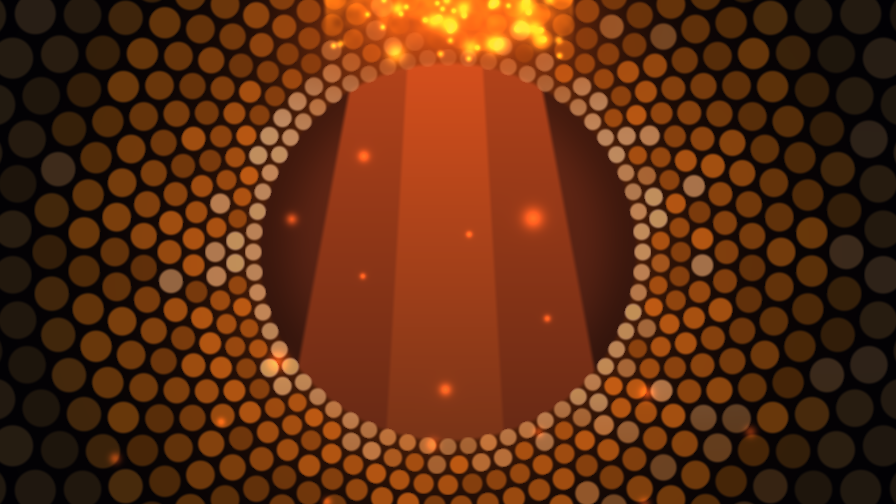
This background is drawn by a Shadertoy shader. Its source:

```glsl
float hash(vec2 p) {
    p = fract(p * vec2(0.1031, 0.1137) + 0.17);
    p += dot(p, p.yx + 33.33);
    return fract((p.x + p.y) * p.x * 7.31);
}

float noise(vec2 p) {
    vec2 i = floor(p), f = fract(p);
    f = f * f * (3.0 - 2.0 * f);
    return mix(mix(hash(i), hash(i + vec2(1, 0)), f.x),
               mix(hash(i + vec2(0, 1)), hash(i + 1.0), f.x), f.y);
}

// Spotlit disc: two nested beams that widen downwards
vec3 discColor(vec2 p, float r) {
    float h = clamp((p.y + 0.38) / 0.76, 0.0, 1.0);
    float innerEdge = 0.076 + 0.057 * (0.35 - p.y);
    float outerEdge = 0.195 + 0.186 * (0.303 - p.y);
    float inner = smoothstep(0.005, -0.005, abs(p.x + 0.006) - innerEdge);
    float outer = smoothstep(0.006, -0.006, abs(p.x + 0.004) - outerEdge);
    vec3 shade = mix(vec3(0.27, 0.11, 0.07), vec3(0.42, 0.16, 0.08), h);
    shade *= 1.0 - 0.35 * smoothstep(0.25, 0.38, r);
    vec3 side = mix(vec3(0.40, 0.16, 0.08), vec3(0.70, 0.26, 0.10), h);
    vec3 middle = mix(vec3(0.47, 0.20, 0.09), vec3(0.84, 0.31, 0.11), h);
    return mix(mix(shade, side, outer), middle, inner);
}

// Hexagonal dots in log-polar space; alpha holds the coverage
vec4 dotRings(vec2 p, float r) {
    float level = log(r / 0.386) / 0.0895;
    float row = floor(level + 0.5);
    float turn = atan(p.y, p.x) * 60.0 / 6.28319 - 0.5 * mod(row, 2.0);
    float column = floor(turn + 0.5);
    float d = length(vec2((turn - column) * 0.1047, (level - row) * 0.0895));
    float soft = 0.0035 / r;
    float cover = smoothstep(soft, -soft, d - 0.043) * step(-0.5, row);

    vec2 id = vec2(mod(column, 60.0) + 3.0, row + 11.0);
    float chance = hash(id * 3.7);
    float far = smoothstep(1.0, 9.5, row);
    vec3 color = mix(vec3(0.72, 0.34, 0.07), vec3(0.30, 0.17, 0.03), far);
    color = mix(color, vec3(0.14, 0.105, 0.065), smoothstep(7.0, 9.5, row));
    color *= 0.75 + 0.4 * hash(id * 5.3 + 9.0);
    float pale = row < 0.5 ? 0.65 + 0.35 * chance
               : row < 1.5 ? smoothstep(0.3, 0.7, chance)
               : 0.75 * step(0.91, chance);
    pale *= 1.0 - 0.45 * smoothstep(0.22, 0.4, abs(p.y));
    color = mix(color, vec3(0.80, 0.60, 0.44) * (1.0 - 0.75 * far), pale);
    return vec4(color, cover * 0.92);
}

// Flame patch hanging from the top border
vec3 fire(vec2 p) {
    float depth = 0.5 - p.y;
    float sides = smoothstep(0.252, 0.24, abs(p.x - 0.002));
    float heat = noise(p * 24.0 + 40.0) * 0.6 + noise(p * 55.0 + 70.0) * 0.4;
    float body = heat * smoothstep(0.12, 0.0, depth);
    vec3 light = vec3(0.75, 0.38, 0.04) * body;
    for (int i = 0; i < 44; i++) {
        float n = float(i);
        float a = hash(vec2(n * 7.1, 3.0)), b = hash(vec2(n * 3.3, 19.0));
        vec2 center = vec2(mix(-0.24, 0.24, a), 0.5 - 0.13 * b * b);
        float size = mix(0.005, 0.019, pow(hash(vec2(n * 5.7, 41.0)), 3.0));
        vec2 d = (p - center) / size;
        light += vec3(0.75, 0.52, 0.08) * exp(-dot(d, d));
    }
    return light * sides;
}

// Glowing embers: a few large, many faint ones low in the frame
vec3 embers(vec2 p) {
    vec3 large[9] = vec3[9](
        vec3(0.169, 0.067, 0.020), vec3(-0.310, 0.065, 0.011),
        vec3(-0.167, 0.190, 0.011), vec3(-0.005, -0.273, 0.012),
        vec3(0.197, -0.132, 0.007), vec3(-0.169, -0.048, 0.006),
        vec3(0.042, 0.035, 0.006), vec3(-0.338, -0.218, 0.018),
        vec3(0.395, -0.280, 0.013));
    float light = 0.0;
    for (int i = 0; i < 9; i++) {
        float d = length(p - large[i].xy) / large[i].z;
        light += 0.55 * exp(-d * d) + 0.25 * exp(-d * 1.3);
    }
    for (int i = 0; i < 7; i++) {
        float n = float(i);
        vec2 center = vec2(-0.66 + 0.21 * n, -0.41 + 0.09 * sin(n * 2.2));
        float d = length(p - center) / (0.007 + 0.006 * hash(vec2(n * 4.0, 8.0)));
        light += 0.5 * exp(-d * d);
    }
    return vec3(0.85, 0.30, 0.07) * light;
}

void mainImage(out vec4 fragColor, in vec2 fragCoord) {
    vec2 p = (fragCoord - 0.5 * iResolution.xy) / iResolution.y;
    float r = length(p);

    // Dark surround warmed by the disc and the flames
    vec3 color = mix(vec3(0.005, 0.004, 0.016), vec3(0.30, 0.12, 0.03),
                     exp(-max(r - 0.37, 0.0) * 7.0));
    vec2 g = (p - vec2(0.0, 0.46)) / vec2(0.25, 0.16);
    float glow = exp(-dot(g, g));
    color = mix(color, vec3(0.80, 0.30, 0.08), glow);

    vec4 dots = dotRings(p, r);
    color = mix(color, discColor(p, r), smoothstep(0.381, 0.369, r));
    color = mix(color, dots.rgb + vec3(0.25, 0.04, 0.0) * glow, dots.a * (1.0 - 0.75 * glow));

    color += fire(p) + embers(p);
    fragColor = vec4(min(color, vec3(1.0, 0.86, 0.35) + 0.1 * p.y), 1.0);
}
```
